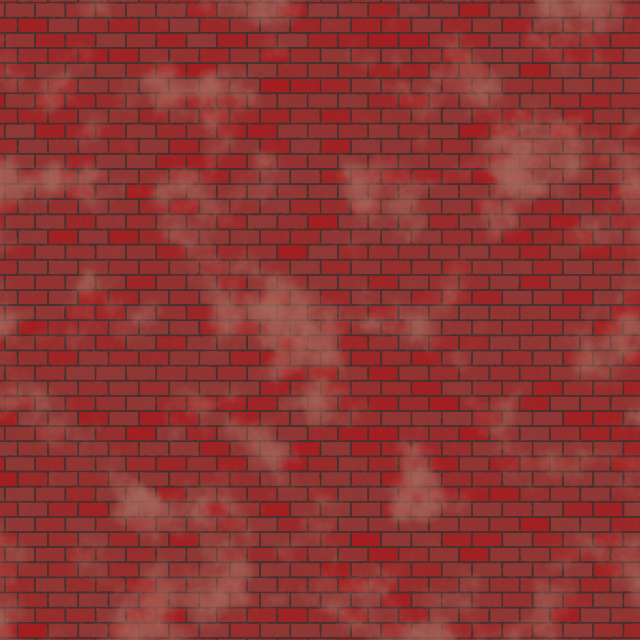
Reproduce this texture procedurally as a WebGL 1 fragment shader.

```glsl
precision highp float;
// Weathered red brick wall in running bond, with dark mortar and pale dusty smudges.

uniform vec2 u_resolution;

const vec2 BRICKS = vec2(21.13, 42.31);     // bricks across, courses up
const vec2 ORIGIN = vec2(0.583, 0.14);      // first joints, in bricks
const float COURSE_SHIFT = 0.426;           // sideways step of odd courses
const float BRICK_ASPECT = 2.0;             // brick width over height
const float JOINT_HALF = 0.062;             // half joint width, in courses
const float JOINT_WOBBLE = 0.035;           // roughness of the brick edges
const float WOBBLE_SCALE = 190.0;
const float SMUDGE_SCALE = 14.0;
const vec2 SMUDGE_RANGE = vec2(0.46, 0.86); // noise levels from clean to dusty
const float SMUDGE_OPACITY = 0.82;
const float GRAIN = 0.025;

const vec3 DULL_BRICK = vec3(0.560, 0.220, 0.210);
const vec3 VIVID_BRICK = vec3(0.640, 0.115, 0.125);
const vec3 MORTAR = vec3(0.285, 0.190, 0.180);
const vec3 DUST = vec3(0.660, 0.420, 0.370);

float hash(vec2 p) {
  vec3 q = fract(vec3(p.xyx) * 0.1031);
  q += dot(q, q.yzx + 33.33);
  return fract((q.x + q.y) * q.z);
}

float valueNoise(vec2 p) {
  vec2 cell = floor(p);
  vec2 f = fract(p);
  f = f * f * (3.0 - 2.0 * f);
  float low = mix(hash(cell), hash(cell + vec2(1.0, 0.0)), f.x);
  float high = mix(hash(cell + vec2(0.0, 1.0)), hash(cell + vec2(1.0, 1.0)), f.x);
  return mix(low, high, f.y);
}

// Layered noise, normalised to 0..1
float fbm(vec2 p) {
  float sum = 0.0;
  float total = 0.0;
  float amplitude = 0.5;
  for (int i = 0; i < 5; i++) {
    sum += amplitude * valueNoise(p);
    total += amplitude;
    amplitude *= 0.5;
    p = mat2(1.6, 1.2, -1.2, 1.6) * p + 17.3;
  }
  return sum / total;
}

void main() {
  vec2 uv = gl_FragCoord.xy / u_resolution;
  float pixel = BRICKS.y / u_resolution.y;

  // Running bond layout
  vec2 wall = uv * BRICKS - ORIGIN;
  float course = floor(wall.y);
  wall.x += mod(course, 2.0) * COURSE_SHIFT;
  vec2 brickId = floor(wall);

  // Distance to the nearest joint centre, in course heights
  vec2 toJoint = 0.5 - abs(fract(wall) - 0.5);
  float joint = min(toJoint.x * BRICK_ASPECT, toJoint.y);
  joint += (valueNoise(uv * WOBBLE_SCALE) - 0.5) * JOINT_WOBBLE;
  float brickMask = smoothstep(JOINT_HALF - 0.5 * pixel, JOINT_HALF + 0.5 * pixel, joint);

  // Each brick has its own redness; most are dull
  float tone = hash(brickId + 71.0);
  vec3 brick = mix(DULL_BRICK, VIVID_BRICK, tone * tone);
  vec3 color = mix(MORTAR, brick, brickMask);

  // Dust lies over bricks and joints alike
  float dust = smoothstep(SMUDGE_RANGE.x, SMUDGE_RANGE.y, fbm(uv * SMUDGE_SCALE + 5.0));
  color = mix(color, DUST, dust * SMUDGE_OPACITY);
  color *= 1.0 + GRAIN * (valueNoise(uv * WOBBLE_SCALE + 40.0) - 0.5);

  gl_FragColor = vec4(color, 1.0);
}
```
